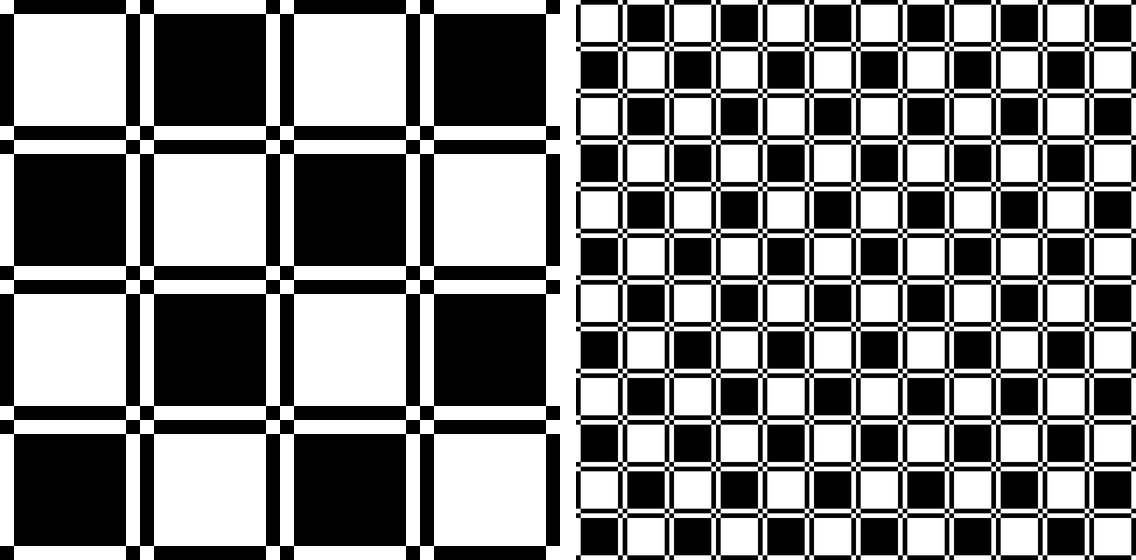
Left, the tile; right, the same tile 3 across and 3 down.
A WebGL 1 fragment shader for this pattern:

```glsl
precision highp float;

uniform vec2 u_resolution;

// Box-filtered stripe wave per axis: flips at each cell edge and at each band edge
vec2 stripeSign(vec2 cellPos, vec2 pixelSize) {
  vec2 local = fract(cellPos);
  vec2 edgeDist = min(local, 1.0 - local);
  vec2 parity = 1.0 - 2.0 * mod(floor(cellPos), 2.0);
  vec2 cellEdge = clamp(2.0 * edgeDist / pixelSize, 0.0, 1.0);
  vec2 bandEdge = clamp(2.0 * (edgeDist - 0.1) / pixelSize, -1.0, 1.0);
  return parity * cellEdge * bandEdge;
}

void main() {
  // Four cells each way, forming two full checker periods
  vec2 cellPos = 4.0 * gl_FragCoord.xy / u_resolution;
  vec2 stripes = stripeSign(cellPos, 4.0 / u_resolution);

  // Crossing stripes invert each other
  float white = 0.5 - 0.5 * stripes.x * stripes.y;
  gl_FragColor = vec4(vec3(white), 1.0);
}
```
